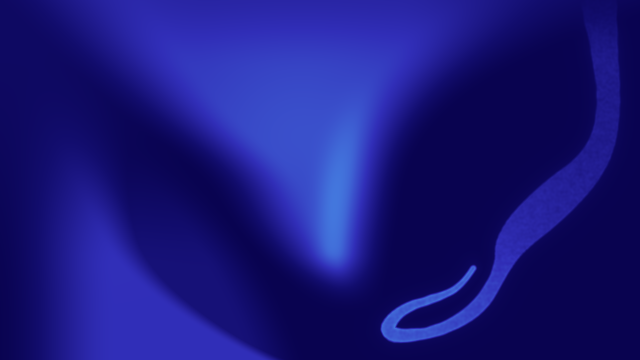
Give the GLSL for this background, as a Shadertoy shader.

```glsl
#define FUNNEL_LEVEL 0.62
#define CORE_GAIN 0.17
#define RIDGE_GAIN 0.27
#define RIDGE_WIDTH 0.055
#define LOWER_GLOW 0.60
#define VEIL_LEVEL 0.25
#define STRAND_STEPS 7
#define GRAIN 0.07

const int KNOTS = 14;

// Strand control points: x, y, half width
const vec3 STRAND[KNOTS] = vec3[KNOTS](
    vec3(1.635, 1.20, .070), vec3(1.681, .861, .034),
    vec3(1.695, .672, .030), vec3(1.652, .545, .040),
    vec3(1.535, .440, .058), vec3(1.420, .335, .046),
    vec3(1.396, .255, .018), vec3(1.331, .139, .021),
    vec3(1.200, .070, .013), vec3(1.062, .066, .022),
    vec3(1.106, .140, .013), vec3(1.225, .176, .010),
    vec3(1.285, .208, .007), vec3(1.345, .302, .006));

vec2 gradientAt(vec2 cell) {
    vec2 k = vec2(dot(cell, vec2(127.1, 311.7)), dot(cell, vec2(269.5, 183.3)));
    return 2.0 * fract(sin(k) * 43758.5) - 1.0;
}

float gradientNoise(vec2 p) {
    vec2 i = floor(p), f = fract(p);
    vec2 u = f * f * (3.0 - 2.0 * f), e = vec2(0, 1);
    float low = mix(dot(gradientAt(i), f),
                    dot(gradientAt(i + e.yx), f - e.yx), u.x);
    float high = mix(dot(gradientAt(i + e), f - e),
                     dot(gradientAt(i + 1.0), f - 1.0), u.x);
    return mix(low, high, u.y);
}

float bell(float x) { return exp(-x * x); }

// Light level to colour, from deep navy to pale azure
vec3 palette(float v) {
    vec3 c = mix(vec3(.035, .012, .315), vec3(.07, .05, .43), clamp(v / .2, 0., 1.));
    c = mix(c, vec3(.13, .11, .57), clamp((v - .2) / .2, 0., 1.));
    c = mix(c, vec3(.19, .18, .72), clamp((v - .4) / .2, 0., 1.));
    c = mix(c, vec3(.23, .32, .80), clamp((v - .6) / .2, 0., 1.));
    c = mix(c, vec3(.26, .45, .86), clamp((v - .8) / .15, 0., 1.));
    return mix(c, vec3(.28, .57, .92), clamp((v - .95) / .15, 0., 1.));
}

// Large funnel of light, narrowing to a rounded tip
float funnel(vec2 p) {
    float h = p.y, flare = max(h - .45, 0.0);
    float left = .90 - .88 * (h - .2) + .06 * bell((h - .52) / .13);
    float right = 1.0 + .16 * (h - .2) + 3.0 * flare * flare * flare;
    float softL = .07 + .14 * h, softR = .08 + .9 * flare * flare;
    float mask = smoothstep(-softL, softL, p.x - left)
               * (1.0 - smoothstep(-softR, softR, p.x - right))
               * smoothstep(.12, .30, h);
    float core = CORE_GAIN * bell(length((p - vec2(.84, .62)) / vec2(.32, .28)));
    float ridgeX = .926 + .47 * (h - .33) * abs(h - .33);
    float ridge = RIDGE_GAIN * bell((p.x - ridgeX) / RIDGE_WIDTH)
                * smoothstep(.18, .32, h) * (1.0 - smoothstep(.35, .85, h));
    float fade = (1.0 - .25 * smoothstep(.8, 1.05, h))
               * (1.0 - .5 * smoothstep(1.1, 1.6, p.x));
    return mask * (FUNNEL_LEVEL + core + ridge) * fade;
}

// Lower left glow and the faint veil beside it
float lowerGlow(vec2 p) {
    float h = p.y, low = max(.35 - h, 0.0);
    float glowEdge = .50 - .40 * h + 2.2 * low * low;
    float soft = .045 + .12 * h;
    float glow = 1.0 - smoothstep(-soft, soft, p.x - glowEdge);
    glow *= smoothstep(-.02, .32, p.x) * (1.0 - smoothstep(.25, .85, h));
    float veilEdge = .80 - .30 * h - .55 * h * h;
    float veil = 1.0 - smoothstep(-.11, .05, p.x - veilEdge);
    veil *= smoothstep(.15, .40, p.x) * (1.0 - smoothstep(.25, .62, h));
    return max(LOWER_GLOW * glow, VEIL_LEVEL * veil);
}

// Signed distance to the tapered strand in x, position along it in y
vec2 strand(vec2 p) {
    vec2 nearest = vec2(9.0, 0.0);
    for (int i = 1; i < KNOTS - 1; i++) {
        vec3 b = STRAND[i];
        vec3 a = .5 * (STRAND[i - 1] + b), c = .5 * (b + STRAND[i + 1]);
        vec3 from = a;
        for (int j = 1; j <= STRAND_STEPS; j++) {
            float t = float(j) / float(STRAND_STEPS);
            vec3 to = mix(mix(a, b, t), mix(b, c, t), t);
            vec2 d = to.xy - from.xy, q = p - from.xy;
            float s = clamp(dot(q, d) / dot(d, d), 0.0, 1.0);
            float dist = length(q - d * s) - mix(from.z, to.z, s);
            float along = float(i - 1) + t + (s - 1.0) / float(STRAND_STEPS);
            if (dist < nearest.x) nearest = vec2(dist, along / float(KNOTS - 2));
            from = to;
        }
    }
    return nearest;
}

void mainImage(out vec4 fragColor, in vec2 fragCoord) {
    vec2 p = fragCoord / iResolution.y;
    float pixel = 1.0 / iResolution.y;

    // Soft background light
    float haze = .12 * (1.0 - smoothstep(.1, .6, p.x)) * smoothstep(.1, .9, p.y);
    float light = max(funnel(p), lowerGlow(p)) + haze;

    // Strand with mottled body, pale rim and a slight halo
    vec2 s = strand(p + .004 * gradientNoise(p * 28.0));
    float body = mix(.36, .82, smoothstep(.10, .75, s.y));
    body += GRAIN * (gradientNoise(p * 45.0) + gradientNoise(p * 110.0));
    body += .10 * bell(s.x / .006) * smoothstep(.25, .7, s.y);
    body *= 1.0 - .65 * smoothstep(.82, 1.02, p.y);
    light += .09 * exp(-max(s.x, 0.0) / .018) * (1.0 - smoothstep(.85, 1.0, p.y));
    float cover = 1.0 - smoothstep(-pixel, pixel + .003, s.x);
    light = mix(light, max(body, light), cover);

    fragColor = vec4(palette(light), 1.0);
}
```
